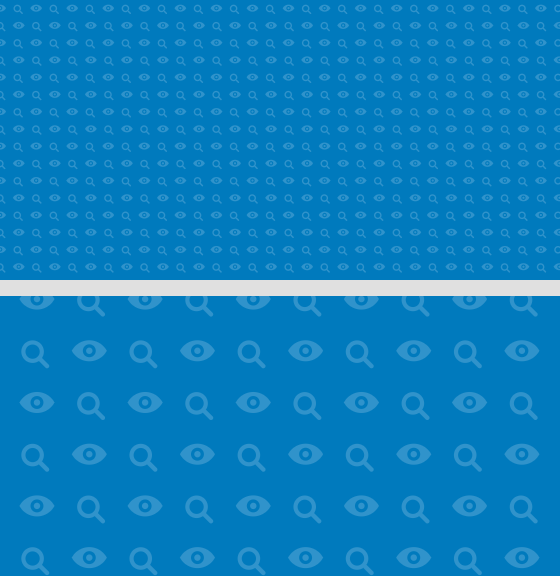
Top: the whole. Bottom: its middle third, enlarged.
A Shadertoy shader for this pattern:

```glsl
// Lens-shaped eye: solid lids, a cut-out iris ring and a solid pupil
float eyeDistance(vec2 p) {
    float lids = length(vec2(p.x, abs(p.y) + 4.27)) - 9.07;
    float iris = abs(length(p) - 2.2) - 0.75;
    return max(lids, -iris);
}

float segmentDistance(vec2 p, vec2 a, vec2 b) {
    vec2 ab = b - a;
    return length(p - a - ab * clamp(dot(p - a, ab) / dot(ab, ab), 0.0, 1.0));
}

// Round lens with a handle towards the lower right
float magnifierDistance(vec2 p) {
    float rim = abs(length(p) - 4.2) - 0.95;
    float handle = segmentDistance(p, vec2(3.2), vec2(6.6)) - 1.0;
    return min(rim, handle);
}

void mainImage(out vec4 fragColor, in vec2 fragCoord) {
    // The canvas is 384 units high, measured down from the top left
    float unitsPerPixel = 384.0 / iResolution.y;
    vec2 p = vec2(fragCoord.x, iResolution.y - fragCoord.y) * unitsPerPixel;

    // Checkerboard of two icons; odd rows sit slightly to the right
    vec2 pitch = vec2(24.72, 23.64);
    vec2 grid = p - vec2(24.9, 11.2);
    float row = floor(grid.y / pitch.y + 0.5);
    grid.x -= 0.8 * mod(row, 2.0);
    vec2 cell = floor(grid / pitch + 0.5);
    vec2 local = grid - cell * pitch;

    bool isEye = mod(cell.x + cell.y, 2.0) > 0.5;
    float icon = isEye ? eyeDistance(local)
                       : magnifierDistance(local - vec2(-1.2, 0.4));

    // Pale icons over flat blue, smoothed across one pixel
    float coverage = clamp(0.5 - icon / unitsPerPixel, 0.0, 1.0);
    vec3 color = mix(vec3(0.0, 0.48, 0.74), vec3(0.19, 0.575, 0.795), coverage);
    fragColor = vec4(color, 1.0);
}
```
